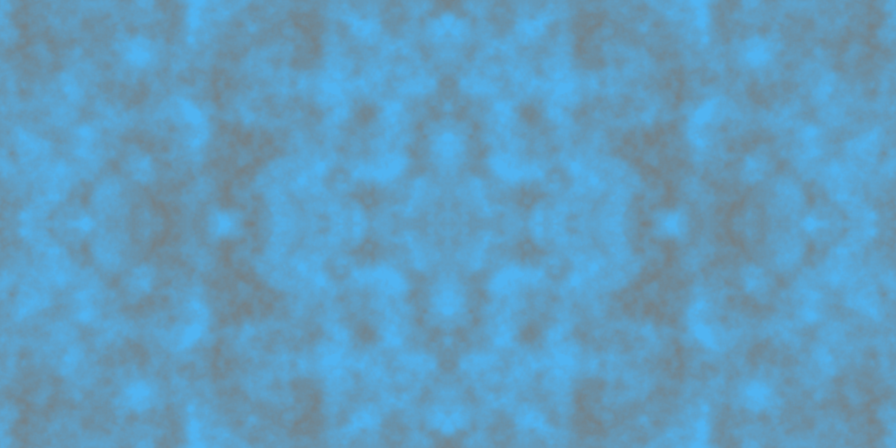
A Shadertoy shader for this pattern:

```glsl
// Soft blue and grey clouds, mirrored left to right and top to bottom into one seamless tile.
#define CELLS vec2(16.0, 8.0)        // largest noise cells in each mirrored quarter
#define OCTAVES 5
#define GAIN 0.55                    // strength of each finer layer
#define CONTRAST 1.30
#define BALANCE 0.51                 // higher is bluer
#define SEED vec2(29.0, 71.0)
#define GREY vec3(0.46, 0.49, 0.50)
#define BLUE vec3(0.30, 0.73, 1.00)
#define TONE_RANGE vec2(0.0, 0.88)   // darkest and brightest mix

float hash(vec2 cell) {
    vec3 q = fract(cell.xyx * vec3(0.1031, 0.1030, 0.0973));
    q += dot(q, q.yzx + 33.33);
    return fract((q.x + q.y) * q.z);
}

float valueNoise(vec2 p) {
    vec2 cell = floor(p);
    vec2 f = fract(p);
    f = f * f * (3.0 - 2.0 * f);
    float low = mix(hash(cell), hash(cell + vec2(1.0, 0.0)), f.x);
    float high = mix(hash(cell + vec2(0.0, 1.0)), hash(cell + 1.0), f.x);
    return mix(low, high, f.y);
}

// Layered noise; each layer is turned and doubled to hide the grid.
float clouds(vec2 p) {
    const mat2 turnAndDouble = mat2(1.6, 1.2, -1.2, 1.6);
    float sum = 0.0;
    float total = 0.0;
    float weight = 1.0;
    for (int i = 0; i < OCTAVES; i++) {
        sum += weight * valueNoise(p);
        total += weight;
        weight *= GAIN;
        p = turnAndDouble * p + SEED;
    }
    return sum / total;
}

void mainImage(out vec4 fragColor, in vec2 fragCoord) {
    // Folding about the centre makes opposite edges meet.
    vec2 uv = fragCoord / iResolution.xy;
    vec2 folded = abs(2.0 * uv - 1.0);

    float density = clouds(folded * CELLS + SEED);
    float tone = BALANCE + (density - 0.5) * CONTRAST;
    tone = clamp(tone, TONE_RANGE.x, TONE_RANGE.y);
    fragColor = vec4(mix(GREY, BLUE, tone), 1.0);
}
```
